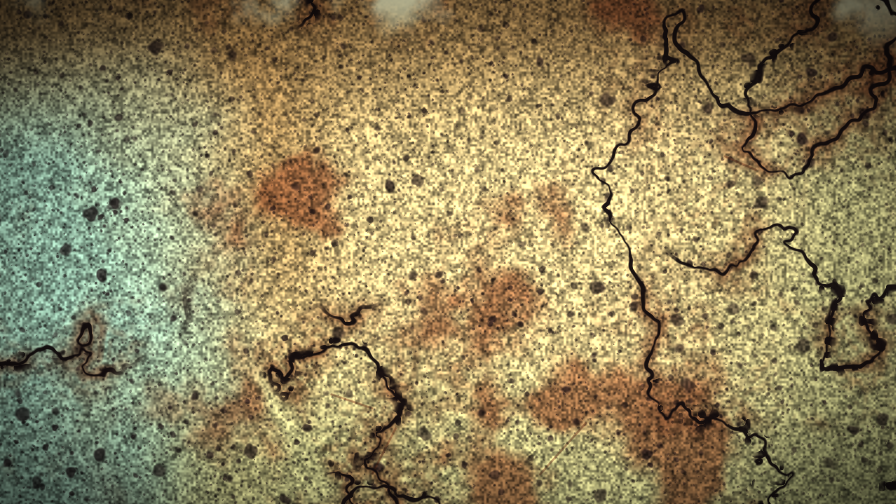
A Shadertoy shader for this texture:

```glsl
// Weathered, stained plate: sandy ground with teal and umber tints, fine grain,
// scattered dark specks and ragged crusted cracks. The cracks are contours of
// fractal noise, cut into open pieces by a broad mask and ringed with rust.

#define GRAIN_CONTRAST 1.25
#define GRAIN_SCALE 215.0
#define CRACK_SCALE 2.1
#define CRACK_WIDTH 0.0036
#define CRACK_COVER 0.50
#define RUST_AMOUNT 0.75
#define SPECK_SHARE 0.30
#define VIGNETTE 0.75

const vec3 SAND = vec3(0.89, 0.80, 0.55);
const vec3 TEAL = vec3(0.58, 0.74, 0.65);
const vec3 OLIVE = vec3(0.66, 0.68, 0.46);
const vec3 UMBER = vec3(0.50, 0.37, 0.21);
const vec3 RUST = vec3(0.36, 0.18, 0.10);
const vec3 SOOT = vec3(0.07, 0.045, 0.05);
const vec3 GLARE = vec3(1.0, 0.99, 0.80);

float hash(vec2 cell) {
    vec3 q = fract(vec3(cell.xyx) * 0.1031);
    q += dot(q, q.yzx + 33.33);
    return fract((q.x + q.y) * q.z);
}

float noise(vec2 p) {
    vec2 i = floor(p), f = fract(p);
    f = f * f * (3.0 - 2.0 * f);
    return mix(mix(hash(i), hash(i + vec2(1, 0)), f.x),
               mix(hash(i + vec2(0, 1)), hash(i + vec2(1, 1)), f.x), f.y);
}

mat2 turn(float a) { return mat2(cos(a), sin(a), -sin(a), cos(a)); }

float fbm(vec2 p) {
    float sum = 0.0, amp = 0.5;
    for (int i = 0; i < 6; i++) {
        sum += amp * noise(p);
        p = turn(0.65) * p * 2.03 + 17.3;
        amp *= 0.5;
    }
    return sum;
}

// Approximate distance to the middle contour of the fractal noise
float crackDistance(vec2 p, float seed) {
    vec2 e = vec2(0.003, 0.0), q = p + seed;
    float f = fbm(q * CRACK_SCALE);
    vec2 slope = vec2(fbm((q + e.xy) * CRACK_SCALE) - f,
                      fbm((q + e.yx) * CRACK_SCALE) - f) / e.x;
    return abs(f - 0.49) / max(length(slope), 0.6);
}

// One ragged spot per cell, present in the given share of cells
float specks(vec2 p, float cells, float share, float soft) {
    vec2 q = turn(cells) * p * cells + 40.0;
    vec2 id = floor(q);
    vec2 centre = 0.28 + 0.44 * vec2(hash(id + 3.1), hash(id + 8.7));
    float size = hash(id + 21.3);
    float radius = mix(0.07, 0.25, size * size);
    float d = length(fract(q) - centre) + 0.16 * (noise(q * 5.0) - 0.5);
    float edge = soft * cells + 0.03;
    return step(hash(id + 55.9), share) * (1.0 - smoothstep(radius - edge, radius + edge, d));
}

float segment(vec2 p, vec2 a, vec2 b) {
    vec2 pa = p - a, ba = b - a;
    return length(pa - ba * clamp(dot(pa, ba) / dot(ba, ba), 0.0, 1.0));
}

// Broad tints: teal left, olive below and right, umber above
vec3 ground(vec2 uv, vec2 p) {
    float drift = 0.22 * (fbm(p * 2.5 + 5.0) - 0.5);
    vec3 c = mix(SAND, OLIVE, 0.75 * smoothstep(0.42, 0.0, uv.y + drift));
    c = mix(c, OLIVE * 0.85, 0.7 * smoothstep(0.72, 1.0, uv.x + drift));
    c = mix(c, UMBER, 0.85 * smoothstep(0.62, 1.02, uv.y + drift));
    c = mix(c, UMBER * 1.2, 0.6 * smoothstep(0.18, 0.0, abs(uv.x - 0.27 + drift)) * smoothstep(0.2, 0.6, uv.y));
    return mix(c, TEAL, smoothstep(0.30, 0.06, uv.x + drift) * smoothstep(0.98, 0.65, uv.y));
}

void mainImage(out vec4 fragColor, in vec2 fragCoord) {
    vec2 uv = fragCoord / iResolution.xy;
    vec2 p = fragCoord / iResolution.y;
    float px = 1.0 / iResolution.y;
    vec3 col = ground(uv, p);

    // Soft brown blotches
    float blotch = smoothstep(0.56, 0.74, fbm(p * 5.0 + 31.0));
    col = mix(col, RUST * 1.3, 0.65 * blotch * smoothstep(0.05, 0.3, uv.x));

    // Cracks with crust clumps and rust halos
    float dark = 0.0;
    for (int i = 0; i < 2; i++) {
        float seed = 4.7 + 13.1 * float(i);
        float d = crackDistance(p, seed);
        float shown = smoothstep(CRACK_COVER - 0.03, CRACK_COVER + 0.05, noise(p * 2.3 + seed * 3.0));
        float width = CRACK_WIDTH * mix(0.35, 1.5, noise(p * 26.0 + seed));
        float crust = smoothstep(0.60, 0.72, noise(p * 75.0 + seed)) * smoothstep(0.020, 0.004, d)
                    * smoothstep(0.45, 0.65, noise(p * 6.0 + seed));
        float halo = exp(-d * 38.0) * smoothstep(0.35, 0.75, noise(p * 8.0 - seed));
        col = mix(col, RUST, RUST_AMOUNT * shown * halo);
        dark = max(dark, shown * max(crust, 1.0 - smoothstep(width - px, width + px, d)));
    }

    // Specks from coarse to fine
    float spots = 0.85 * specks(p, 17.0, SPECK_SHARE * 0.7, px);
    spots = max(spots, 0.85 * specks(p, 39.0, SPECK_SHARE, px));
    spots = max(spots, 0.75 * specks(p, 83.0, SPECK_SHARE * 1.4, px));
    col = mix(col, SOOT * 1.6, spots * mix(0.55, 1.0, noise(p * 14.0)));

    // A few faint straight scratches
    for (int i = 0; i < 4; i++) {
        float k = float(i) * 7.3 + 2.0;
        vec2 a = vec2(0.7 + hash(vec2(k, 1.0)), hash(vec2(k, 2.0)) * 0.7);
        vec2 b = a + 0.22 * (vec2(hash(vec2(k, 3.0)), hash(vec2(k, 4.0))) - 0.5);
        col = mix(col, RUST, 0.5 * (1.0 - smoothstep(0.0006, 0.0006 + 1.5 * px, segment(p, a, b))));
    }

    // Grain, glare along the top, soot and darkened corners
    float grain = 0.65 * noise(p * GRAIN_SCALE) + 0.35 * noise(p * GRAIN_SCALE * 0.47 + 9.0) - 0.5;
    col *= 1.0 + GRAIN_CONTRAST * grain;
    float glare = smoothstep(0.88, 1.02, uv.y) * smoothstep(0.52, 0.70, fbm(p * 6.0 + 71.0));
    col = mix(col, GLARE, glare);
    col = mix(col, SOOT, 0.96 * dark);
    vec2 off = (uv - vec2(0.52, 0.48)) * vec2(1.0, 1.05);
    col *= 1.0 - VIGNETTE * smoothstep(0.32, 0.85, length(off));
    fragColor = vec4(clamp(col, 0.0, 1.0), 1.0);
}
```
